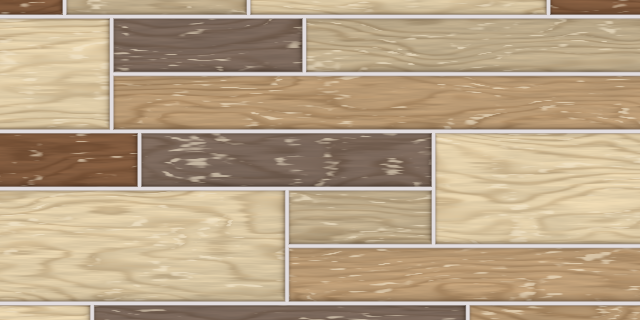
Give the GLSL for this texture, as a Shadertoy shader.

```glsl
// Wood-look planks of mixed length and tone, set in pale grout.
// Each row holds up to three upright joints; equal cells in neighbouring rows
// fuse into one tall plank. Grain is warped value noise with pale pores.

const int ROWS = 7;
const float FIRST_SEAM = 0.052;   // seam under the top row, measured downwards
const float ROW_PITCH = 0.1792;
const float GROUT_HALF = 0.0066;
const float NONE = 9.0;           // joint beyond the canvas

// Tone indices
const float CREAM = 0.0, BEIGE = 1.0, TAN = 2.0, BROWN = 3.0, DARK = 4.0;

const vec3 GROUT_CORE = vec3(0.89, 0.87, 0.88);
const vec3 GROUT_RIM = vec3(0.80, 0.77, 0.76);
const vec3 PORE = vec3(0.96, 0.91, 0.81);

const vec3 JOINTS[ROWS] = vec3[ROWS](
    vec3(0.202, 0.777, 1.714), vec3(0.349, 0.951, NONE),
    vec3(0.349, NONE, NONE), vec3(0.436, 1.355, NONE),
    vec3(0.897, 1.355, NONE), vec3(0.897, NONE, NONE),
    vec3(0.288, 1.462, NONE));

const vec4 TONES[ROWS] = vec4[ROWS](
    vec4(BROWN, BEIGE, CREAM, BROWN), vec4(CREAM, DARK, BEIGE, BEIGE),
    vec4(CREAM, TAN, TAN, TAN), vec4(BROWN, DARK, CREAM, CREAM),
    vec4(CREAM, BEIGE, CREAM, CREAM), vec4(CREAM, TAN, TAN, TAN),
    vec4(CREAM, DARK, TAN, TAN));

float hash(vec2 p) {
    return fract(sin(dot(p, vec2(127.1, 311.7))) * 43758.5453);
}

float noise(vec2 p) {
    vec2 i = floor(p), f = fract(p);
    f = f * f * (3.0 - 2.0 * f);
    return mix(mix(hash(i), hash(i + vec2(1, 0)), f.x),
               mix(hash(i + vec2(0, 1)), hash(i + vec2(1, 1)), f.x), f.y);
}

float fbm(vec2 p) {
    float sum = 0.0, amp = 0.5;
    for (int i = 0; i < 3; i++) {
        sum += amp * noise(p);
        p = p * 2.03 + 17.3;
        amp *= 0.5;
    }
    return sum / 0.875;
}

vec3 toneColor(float tone) {
    if (tone < 0.5) return vec3(0.885, 0.81, 0.665);
    if (tone < 1.5) return vec3(0.77, 0.695, 0.565);
    if (tone < 2.5) return vec3(0.735, 0.61, 0.46);
    if (tone < 3.5) return vec3(0.52, 0.365, 0.25);
    return vec3(0.485, 0.41, 0.36);
}

// Left edge, right edge and tone of the cell at x in a row
vec3 cellAt(float x, int row) {
    vec3 joints = JOINTS[row];
    vec4 tones = TONES[row];
    vec3 cell = vec3(-1.0, 3.0, tones.x);
    for (int i = 0; i < 3; i++) {
        if (x > joints[i]) cell.xz = vec2(joints[i], tones[i + 1]);
        else cell.y = min(cell.y, joints[i]);
    }
    return cell;
}

// Growth rings, fibres and pale pores along x
vec3 wood(vec2 p, vec3 base, float seed) {
    vec2 q = p + vec2(seed * 37.0, seed * 91.0);
    float warp = fbm(q * vec2(1.6, 7.0));
    float fibre = fbm(q * vec2(9.0, 130.0));
    float phase = warp * 9.0 + q.y * 22.0 + 0.35 * fibre;
    float ring = pow(0.5 + 0.5 * sin(6.2832 * phase), 3.0);
    float patchy = noise(q * vec2(3.0, 14.0) + 5.0);
    vec3 col = base * (0.94 + 0.13 * warp);
    col *= 1.0 - vec3(0.11, 0.14, 0.18) * ring * (0.4 + 0.8 * patchy);
    col *= 0.92 + 0.15 * fibre;
    float streak = noise(vec2(q.x * 13.0, phase * 3.5));
    float grit = noise(q * vec2(34.0, 210.0));
    float pore = smoothstep(0.68, 0.92, streak * 0.75 + grit * 0.35);
    return mix(col, PORE, 0.6 * pore);
}

void mainImage(out vec4 fragColor, in vec2 fragCoord) {
    float px = 1.0 / iResolution.y;
    vec2 p = fragCoord * px;
    p.y = 1.0 - p.y;

    // Find the plank, fusing it with an identical cell above or below
    int row = clamp(int(floor((p.y - FIRST_SEAM) / ROW_PITCH)) + 1, 0, ROWS - 1);
    vec3 cell = cellAt(p.x, row);
    float first = float(row), last = first;
    if (row > 0 && cellAt(p.x, max(row - 1, 0)) == cell) first -= 1.0;
    if (row < ROWS - 1 && cellAt(p.x, min(row + 1, ROWS - 1)) == cell) last += 1.0;
    vec2 topLeft = vec2(cell.x, FIRST_SEAM + ROW_PITCH * (first - 1.0));
    vec2 bottomRight = vec2(cell.y, FIRST_SEAM + ROW_PITCH * last);

    // Distances to the lit and the shaded sides
    vec2 lit = p - topLeft, shaded = bottomRight - p;
    float litEdge = min(lit.x, lit.y), shadedEdge = min(shaded.x, shaded.y);
    float edge = min(litEdge, shadedEdge);

    // Plank with bevelled rim, then grout
    vec3 col = wood(p, toneColor(cell.z), hash(vec2(cell.x, first)));
    float bevel = 0.42 * exp(-max(shadedEdge - GROUT_HALF, 0.0) / 0.007)
                + 0.28 * exp(-max(litEdge - GROUT_HALF, 0.0) / 0.0035);
    col *= 1.0 - bevel * vec3(0.92, 1.0, 1.08);
    vec3 grout = mix(GROUT_CORE, GROUT_RIM, smoothstep(0.5, 1.0, edge / GROUT_HALF));
    col = mix(grout, col, smoothstep(GROUT_HALF - px, GROUT_HALF + px, edge));
    fragColor = vec4(col, 1.0);
}
```
